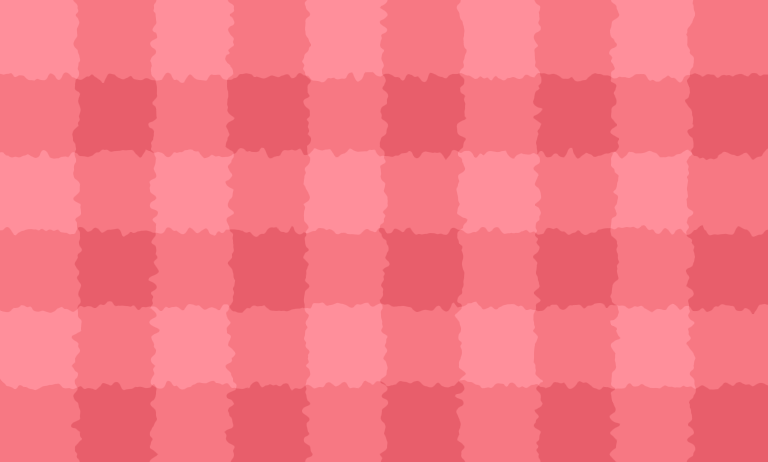
Give the GLSL for this pattern, as a Shadertoy shader.

```glsl
// Pink gingham: ten by six checks from two crossed sets of stripes with tufted, ragged edges.

const vec2 CHECKS = vec2(10.0, 6.0);           // checks across and down
const vec3 LIGHT_PINK = vec3(1.0, 0.56, 0.608);
const vec3 MID_PINK = vec3(0.967, 0.47, 0.512);
const vec3 DEEP_PINK = vec3(0.91, 0.369, 0.42);

float hash(vec2 p, float seed) {
    vec3 q = fract(vec3(p.xyx) * 0.1031 + seed * 0.173);
    q += dot(q, q.yzx + 33.33);
    return fract((q.x + q.y) * q.z);
}

// Smooth value noise in -1..1
float noise(vec2 p, float seed) {
    vec2 cell = floor(p);
    vec2 f = fract(p);
    f = f * f * (3.0 - 2.0 * f);
    float low = mix(hash(cell, seed), hash(cell + vec2(1, 0), seed), f.x);
    float high = mix(hash(cell + vec2(0, 1), seed), hash(cell + vec2(1, 1), seed), f.x);
    return 2.0 * mix(low, high, f.y) - 1.0;
}

// Edge offset: quick changes along the edge, slower ones across it
float tuft(float across, float along, float seed) {
    float coarse = noise(vec2(across * 6.0, along * 10.5), seed);
    float fine = noise(vec2(across * 13.0, along * 20.0), seed + 3.0);
    return 0.075 * coarse + 0.022 * fine;
}

// Coverage of unit-wide stripes, two units apart, around the given centre
float stripe(float x, float centre) {
    float offset = 2.0 * abs(fract((x - centre) * 0.5 + 0.5) - 0.5);
    float inside = 0.5 - offset;
    float blur = max(fwidth(inside), 1e-4) * 0.6;
    return smoothstep(-blur, blur, inside);
}

void mainImage(out vec4 fragColor, in vec2 fragCoord) {
    vec2 p = fragCoord / iResolution.xy * CHECKS;

    // Fray the stripes, but keep the canvas border clean
    vec2 frayed = p + vec2(tuft(p.x, p.y, 1.0), tuft(p.y, p.x, 2.0));
    frayed = clamp(frayed, vec2(0.1), CHECKS - 0.1);

    float column = stripe(frayed.x, 1.5);
    float row = stripe(frayed.y, 0.5);

    // One stripe tints the ground, two stripes deepen it
    vec3 color = mix(LIGHT_PINK, MID_PINK, max(column, row));
    color = mix(color, DEEP_PINK, column * row);
    fragColor = vec4(color, 1.0);
}
```
